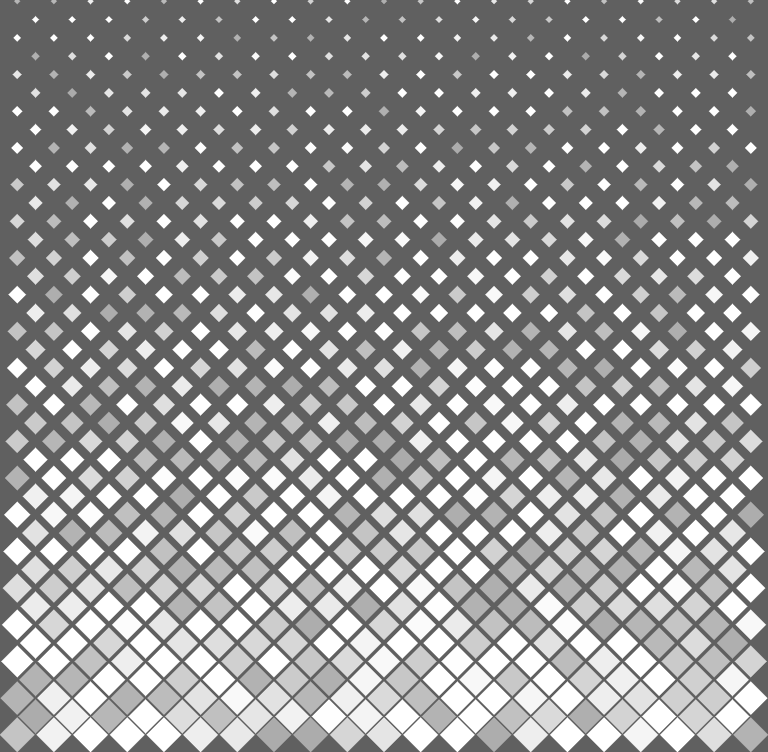
This pattern is drawn by a Shadertoy shader. Its source:

```glsl
#define LAST_INDEX 40.0      // lattice steps across and up
#define MARGIN 0.938         // gap from canvas edge to first centre, in steps
#define BASE_RADIUS 0.954    // half diagonal on the bottom row
#define TOP_RADIUS 0.170     // half diagonal on the top row
#define DARKEST_TILE 0.67
#define SHADE_RANGE 0.47     // overshoots 1.0 so that many tiles are pure white
#define BACKGROUND vec3(0.376)

float hash(vec2 cell) {
    vec3 q = fract(cell.xyx * vec3(0.1031, 0.1030, 0.0973));
    q += dot(q, q.yzx + 33.33);
    return fract((q.x + q.y) * q.z);
}

// Nearest point of the staggered lattice, where column + row is even
vec2 nearestCell(vec2 p) {
    vec2 diagonal = floor(0.5 * vec2(p.x + p.y, p.x - p.y) + 0.5);
    return vec2(diagonal.x + diagonal.y, diagonal.x - diagonal.y);
}

float diamondDistance(vec2 p, float radius) {
    return (abs(p.x) + abs(p.y) - radius) * inversesqrt(2.0);
}

void mainImage(out vec4 fragColor, in vec2 fragCoord) {
    // Lattice steps, scaled to the canvas width
    float pixel = (LAST_INDEX + 2.0 * MARGIN) / iResolution.x;
    vec2 p = fragCoord * pixel - MARGIN;
    vec2 cell = nearestCell(p);

    // Diamonds shrink row by row towards the top
    float radius = mix(BASE_RADIUS, TOP_RADIUS, cell.y / LAST_INDEX);
    float dist = diamondDistance(p - cell, radius);
    float coverage = clamp(0.5 - dist / pixel, 0.0, 1.0);

    // Keep only whole diamonds inside the lattice
    vec2 inside = step(vec2(-0.5), cell) * step(cell, vec2(LAST_INDEX + 0.5));
    coverage *= inside.x * inside.y;

    // Random grey per diamond
    float shade = min(DARKEST_TILE + SHADE_RANGE * hash(cell + 7.0), 1.0);
    fragColor = vec4(mix(BACKGROUND, vec3(shade), coverage), 1.0);
}
```
